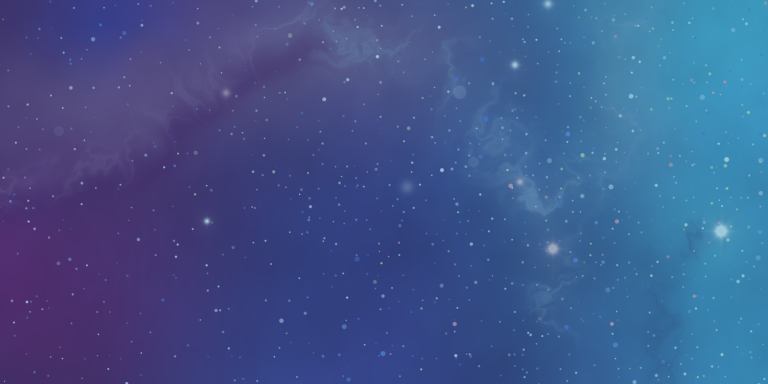
A WebGL 2 fragment shader for this background:

```glsl
#version 300 es
precision highp float;
// A misty nebula fading from violet on the left to teal on the right.
// Broad gradients and glows make the sky, warped noise near a few bent paths
// makes the filaments, and hashed grids scatter the stars.
uniform vec2 u_resolution;
out vec4 fragColor;

// Values to tune; positions are in canvas heights (x 0..2, y 0..1)
const vec3 VIOLET = vec3(0.255, 0.205, 0.43);
const vec3 INDIGO = vec3(0.195, 0.25, 0.50);
const vec3 BLUE = vec3(0.205, 0.385, 0.59);
const vec3 TEAL = vec3(0.21, 0.51, 0.68);
const vec3 PLUM = vec3(0.32, 0.16, 0.41);
const vec3 ROYAL = vec3(0.19, 0.25, 0.57);
const vec3 MAUVE = vec3(0.38, 0.36, 0.53);
const vec3 HAZE = vec3(0.40, 0.57, 0.71);
const vec3 AQUA = vec3(0.25, 0.64, 0.77);
const vec3 DUST = vec3(0.23, 0.15, 0.39);
const vec3 STARLIGHT = vec3(0.66, 0.82, 0.88);
const vec3 LIME = vec3(0.58, 0.78, 0.66);
const vec3 ROSE = vec3(0.72, 0.58, 0.67);
const vec2 ARCH_LEFT[5] = vec2[5](vec2(-0.05, 0.48), vec2(0.33, 0.59),
  vec2(0.46, 0.72), vec2(0.60, 0.85), vec2(0.78, 0.91));
const vec2 ARCH_RIGHT[5] = vec2[5](vec2(0.78, 0.91), vec2(1.13, 0.83),
  vec2(1.28, 0.67), vec2(1.36, 0.48), vec2(1.46, 0.20));
const vec2 BUBBLE[5] = vec2[5](vec2(1.69, 1.05), vec2(1.66, 0.82),
  vec2(1.58, 0.65), vec2(1.50, 0.52), vec2(1.36, 0.49));
const vec2 WISP[5] = vec2[5](vec2(1.71, 0.0), vec2(1.70, 0.20),
  vec2(1.72, 0.31), vec2(1.79, 0.37), vec2(1.88, 0.40));

vec3 hash3(vec2 p) {
  vec3 q = fract(p.xyx * vec3(0.1031, 0.1030, 0.0973));
  q += dot(q, q.yxz + 33.33);
  return fract((q.xxy + q.yzz) * q.zyx);
}

float noise(vec2 p) {
  vec2 i = floor(p), f = fract(p);
  f = f * f * (3.0 - 2.0 * f);
  vec2 e = vec2(0, 1);
  return mix(mix(hash3(i).x, hash3(i + e.yx).x, f.x),
             mix(hash3(i + e).x, hash3(i + e.yy).x, f.x), f.y);
}

float fbm(vec2 p) {
  float sum = 0.0, amp = 0.5;
  for (int i = 0; i < 5; i++) {
    sum += amp * noise(p);
    p = mat2(1.6, 1.2, -1.2, 1.6) * p + 7.3;
    amp *= 0.5;
  }
  return sum;
}

float pathDistance(vec2 p, vec2 path[5]) {
  float d = 9.0;
  for (int i = 0; i < 4; i++) {
    vec2 a = p - path[i], b = path[i + 1] - path[i];
    d = min(d, length(a - b * clamp(dot(a, b) / dot(b, b), 0.0, 1.0)));
  }
  return d;
}

float band(float d, float width) { return exp(-d * d / (width * width)); }

float glow(vec2 p, vec2 center, vec2 size) {
  vec2 d = (p - center) / size;
  return exp(-dot(d, d));
}

// Bright star: core, halo and crossed rays
float flare(vec2 p, vec2 center, float size) {
  vec2 d = (p - center) / size;
  float r = length(d);
  float rays = exp(-90.0 * abs(d.x * d.y)) + 0.5 * exp(-60.0 * abs(d.x * d.x - d.y * d.y));
  return exp(-30.0 * r * r) + 0.22 * exp(-2.5 * r) + 0.4 * rays * exp(-4.0 * r);
}

// One star per cell at most; density is the chance of a cell being lit
vec3 stars(vec3 col, vec2 p, float cells, float radius, float density) {
  vec2 id = floor(p * cells);
  vec3 h = hash3(id + cells), k = hash3(id + 3.7 * cells);
  float r = radius * mix(0.6, 1.2, k.x), px = 0.8 / u_resolution.y;
  float d = length(fract(p * cells) - mix(vec2(0.2), vec2(0.8), h.xy)) / cells;
  float lit = step(h.z, density) * (1.0 - smoothstep(r - px, r + px, d));
  vec3 tint = mix(vec3(0.25, 0.45, 0.82), STARLIGHT, smoothstep(0.1, 0.6, k.y));
  tint = mix(tint, k.y > 0.94 ? ROSE : LIME, step(0.8, k.y));
  return mix(col, tint, lit * mix(0.3, 0.85, k.z));
}

void main() {
  vec2 p = gl_FragCoord.xy / u_resolution.y;
  p.x *= 2.0 * u_resolution.y / u_resolution.x;
  float cloud = fbm(p * 3.0);
  vec2 warp = vec2(fbm(p * 5.0 + 11.0), fbm(p * 5.0 + 37.0)) - 0.5;
  vec2 q = p + 0.13 * warp;

  // Sky gradient and broad glows
  float x = p.x + 0.12 * (cloud - 0.5);
  vec3 col = mix(VIOLET, INDIGO, smoothstep(0.3, 0.9, x - 0.25 * (p.y - 0.5)));
  col = mix(col, BLUE, smoothstep(0.9, 1.55, x + 0.25 * (p.y - 0.5)));
  col = mix(col, TEAL, smoothstep(1.4, 1.8, x + 0.25 * (p.y - 0.6)));
  col = mix(col, PLUM, 0.75 * glow(q, vec2(0.0, 0.25), vec2(0.35, 0.3)));
  col = mix(col, MAUVE, 0.55 * glow(q, vec2(0.25, 0.74), vec2(0.35, 0.18)));
  col = mix(col, MAUVE, 0.75 * glow(q, vec2(0.85, 0.88), vec2(0.42, 0.22)));
  col = mix(col, ROYAL, 0.7 * glow(q, vec2(0.27, 0.98), vec2(0.22, 0.14)));
  col = mix(col, HAZE, 0.35 * glow(q, vec2(1.65, 0.82), vec2(0.14, 0.35)));
  col = mix(col, AQUA, 0.6 * glow(q, vec2(1.92, 0.95), vec2(0.3, 0.3)));
  col = mix(col, AQUA, 0.4 * glow(q, vec2(1.86, 0.39), vec2(0.13, 0.11)));
  col *= 1.0 + 0.28 * (cloud - 0.48);

  // Filaments: thin noise ridges kept close to the paths
  float left = pathDistance(q, ARCH_LEFT), right = pathDistance(q, ARCH_RIGHT);
  float bubble = pathDistance(q, BUBBLE), wisp = pathDistance(q, WISP);
  float ridge = 1.0 - abs(2.0 * fbm(q * 9.0 + 2.0 * warp) - 0.95);
  float thread = pow(clamp(ridge, 0.0, 1.0), 9.0);
  col = mix(col, DUST, 0.5 * band(pathDistance(q + vec2(-0.04, 0.04), ARCH_LEFT), 0.05));
  col = mix(col, MAUVE * 1.1, (0.15 + 0.3 * thread) * band(left, 0.06));
  col = mix(col, HAZE, (0.1 + 0.32 * thread) * band(right, 0.07));
  col = mix(col, HAZE, (0.14 + 0.3 * thread) * band(bubble, 0.08));
  col = mix(col, BLUE * 0.92, (0.25 + 0.4 * thread) * band(wisp, 0.05));

  // Scattered stars, denser to the upper right and in a central cluster
  float rich = smoothstep(0.9, 1.9, p.x + 0.5 * p.y);
  float cluster = glow(p, vec2(0.87, 0.52), vec2(0.13, 0.09));
  col = stars(col, p, 34.0, 0.0024, 0.22 + 0.2 * rich + 0.4 * cluster);
  col = stars(col, p + 0.37, 21.0, 0.0036, 0.16 + 0.2 * rich + 0.4 * cluster);
  col = stars(col, p + 0.71, 12.0, 0.0056, 0.1 + 0.2 * rich);
  col = mix(col, STARLIGHT, 0.22 * stars(vec3(0), p + 1.3, 5.0, 0.015, 0.16).g);

  // Soft orb and bright flares
  col = mix(col, STARLIGHT, 0.28 * glow(p, vec2(1.06, 0.513), vec2(0.016)));
  float cool = flare(p, vec2(1.878, 0.398), 0.085) + 0.6 * flare(p, vec2(1.341, 0.831), 0.05)
    + 0.6 * flare(p, vec2(0.539, 0.424), 0.04) + 0.5 * flare(p, vec2(1.427, 0.99), 0.06);
  float warm = 0.85 * flare(p, vec2(1.44, 0.352), 0.07)
    + 0.5 * flare(p, vec2(1.354, 0.526), 0.05) + 0.35 * flare(p, vec2(0.589, 0.758), 0.06);
  col = mix(col, STARLIGHT, min(cool, 0.9));
  col = mix(col, mix(ROSE, STARLIGHT, 0.5), min(warm, 0.85));
  fragColor = vec4(col, 1.0);
}
```
